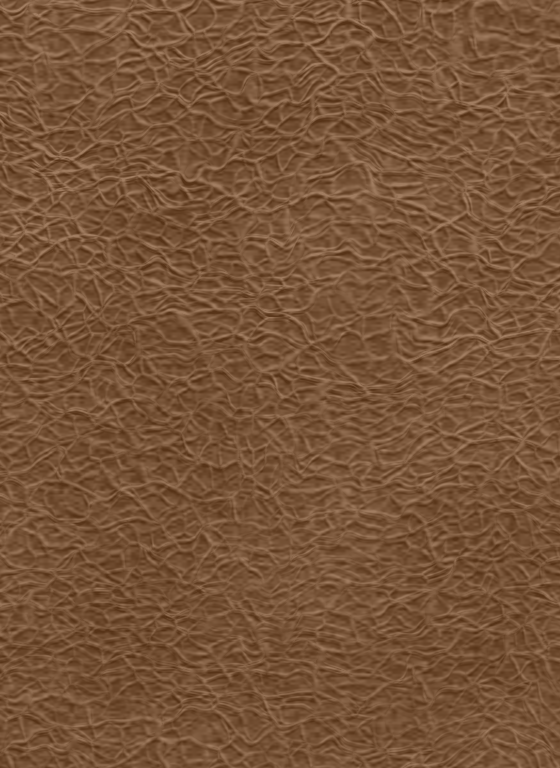
Write a Shadertoy shader that draws this texture.

```glsl
// Brown pebbled leather: two scales of wide, warped Voronoi cells form pale creases.
// A shifted copy of the creases shades their lower side, then fine horizontal
// grain and a broad mottle tint the hide.

const vec3 DARK_HIDE = vec3(0.38, 0.24, 0.13);
const vec3 PALE_HIDE = vec3(0.58, 0.44, 0.33);

float hash(vec2 p) {
    return fract(sin(dot(p, vec2(127.1, 311.7))) * 43758.5453);
}

vec2 hash2(vec2 p) {
    return vec2(hash(p), hash(p + 41.3));
}

float noise(vec2 p) {
    vec2 cell = floor(p);
    vec2 f = fract(p);
    f = f * f * (3.0 - 2.0 * f);
    float low = mix(hash(cell), hash(cell + vec2(1, 0)), f.x);
    float high = mix(hash(cell + vec2(0, 1)), hash(cell + vec2(1, 1)), f.x);
    return mix(low, high, f.y);
}

float fbm(vec2 p) {
    float sum = 0.0;
    float amplitude = 0.5;
    for (int i = 0; i < 3; i++) {
        sum += amplitude * noise(p);
        p = p * 2.03 + 17.1;
        amplitude *= 0.5;
    }
    return sum / 0.875;
}

// Distance to the nearest border between Voronoi cells
float cellBorder(vec2 p) {
    vec2 cell = floor(p);
    vec2 f = fract(p);
    vec2 nearest = vec2(0.0);
    vec2 nearestCell = vec2(0.0);
    float best = 8.0;
    for (int y = -1; y <= 1; y++) {
        for (int x = -1; x <= 1; x++) {
            vec2 g = vec2(x, y);
            vec2 r = g + hash2(cell + g) - f;
            float d = dot(r, r);
            if (d < best) {
                best = d;
                nearest = r;
                nearestCell = g;
            }
        }
    }
    float border = 8.0;
    for (int y = -2; y <= 2; y++) {
        for (int x = -2; x <= 2; x++) {
            vec2 g = nearestCell + vec2(x, y);
            vec2 r = g + hash2(cell + g) - f;
            vec2 across = r - nearest;
            if (dot(across, across) > 0.00001) {
                border = min(border, dot(0.5 * (r + nearest), normalize(across)));
            }
        }
    }
    return border;
}

float softLine(float d, float width) {
    return exp(-d * d / (width * width));
}

// Bend the grid so that folds wander and tilt
vec2 warp(vec2 p) {
    vec2 broad = vec2(fbm(p * 5.0), fbm(p * 5.0 + 31.7)) - 0.5;
    vec2 local = vec2(noise(p * 48.0), noise(p * 48.0 + 9.2)) - 0.5;
    return p + 0.09 * broad + 0.012 * local;
}

// Small pebble creases joined by longer folds, each fading in places
float creases(vec2 p) {
    vec2 q = warp(p);
    float pebbles = softLine(cellBorder(q * vec2(35.0, 58.0)), 0.11);
    float folds = softLine(cellBorder(q * vec2(14.0, 31.0) + 7.3), 0.065);
    pebbles *= mix(0.3, 1.05, noise(p * vec2(38.0, 55.0)));
    folds *= mix(0.5, 1.25, noise(p * vec2(19.0, 30.0) + 5.0));
    return max(pebbles, folds);
}

// Crease light minus the shadow it casts on its lower side
float relief(vec2 p, float shadowDrop) {
    return creases(p) - 0.6 * creases(p + vec2(0.0012, shadowDrop));
}

void mainImage(out vec4 fragColor, in vec2 fragCoord) {
    vec2 p = fragCoord / iResolution.y;

    // Folds are deeper towards the top
    float depth = mix(0.58, 0.86, smoothstep(0.1, 0.95, p.y));

    float grain = noise(p * vec2(150.0, 290.0)) - 0.5;
    float mottle = fbm(p * vec2(5.0, 7.0) + 3.0) - 0.5;
    float tone = 0.37 + depth * relief(p, 0.005) + 0.6 * grain + 0.35 * mottle;

    vec3 color = mix(DARK_HIDE, PALE_HIDE, clamp(tone, -0.2, 1.25));
    fragColor = vec4(color, 1.0);
}
```
